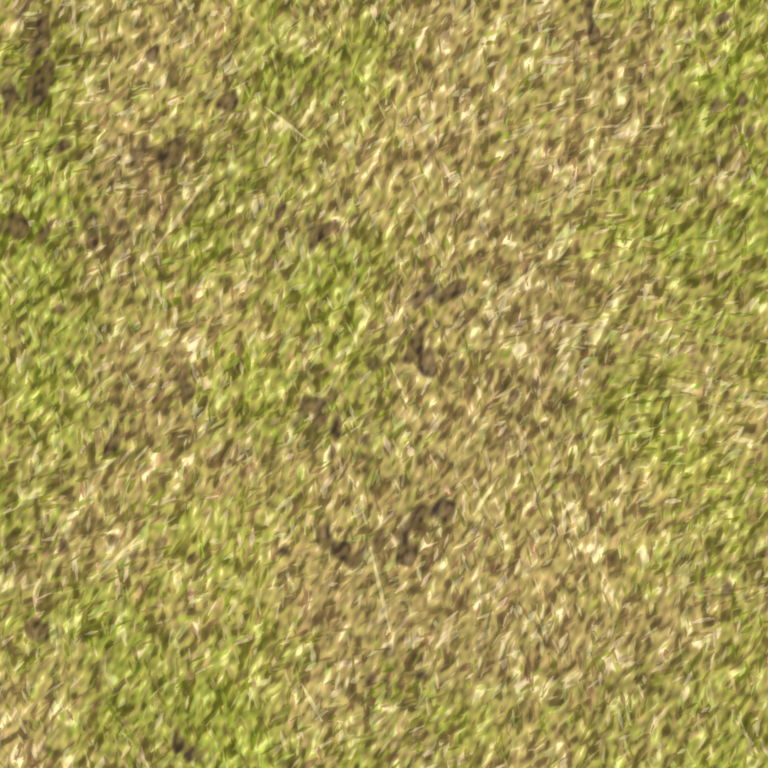
Reproduce this texture procedurally as a three.js fragment shader.

```glsl
// Sunlit patchy lawn: gradient noise lays out green, dry and bare areas,
// layers of short tapered blades are scattered over a mottled ground,
// then broken dark soil, a few long dry stalks and fine grain are added.
varying vec2 vUv;

const vec3 PALE  = vec3(0.86, 0.79, 0.60);
const vec3 STRAW = vec3(0.70, 0.62, 0.37);
const vec3 EARTH = vec3(0.55, 0.46, 0.28);
const vec3 LIME  = vec3(0.75, 0.76, 0.42);
const vec3 GRASS = vec3(0.63, 0.64, 0.27);
const vec3 MOSS  = vec3(0.48, 0.48, 0.17);
const vec3 SOIL  = vec3(0.37, 0.30, 0.20);
const vec3 SHADE = vec3(0.25, 0.20, 0.18);
const vec3 STALK = vec3(0.87, 0.81, 0.57);

const int   BLADE_LAYERS = 4;
const float BLADE_SCALE  = 34.0;   // cells across in the coarsest layer
const float LAYER_STEP   = 10.0;   // extra cells for each finer layer
const float STALK_SCALE  = 6.0;
const float STALK_CHANCE = 0.24;
const float EDGE         = 0.0016; // softness of edges in canvas units
const float LEAN         = 1.1;    // main blade direction in radians
const float LEAN_SPREAD  = 1.7;
const float GRAIN        = 0.42;
const float SOIL_LEVEL   = 0.42;   // higher leaves less bare soil

vec4 hash4(vec2 p) {
  vec4 q = fract(p.xyxy * vec4(0.1031, 0.1030, 0.0973, 0.1099));
  q += dot(q, q.wzxy + 33.33);
  return fract((q.xxyz + q.yzzw) * q.zywx);
}

float corner(vec2 cell, vec2 offset) {
  float angle = 6.2832 * hash4(cell).x;
  return dot(vec2(cos(angle), sin(angle)), offset);
}

float gradientNoise(vec2 p) {
  vec2 c = floor(p), f = p - c;
  vec2 u = f * f * f * (f * (f * 6.0 - 15.0) + 10.0);
  vec2 x = vec2(1.0, 0.0);
  return mix(mix(corner(c, f), corner(c + x, f - x), u.x),
             mix(corner(c + x.yx, f - x.yx), corner(c + x.xx, f - x.xx), u.x), u.y);
}

// Colour by tone (dark to light) and greenness (dry to fresh)
vec3 turfColor(float tone, float green) {
  vec3 dark  = mix(EARTH, MOSS, green);
  vec3 mid   = mix(STRAW, GRASS, green);
  vec3 light = mix(PALE, LIME, green);
  vec3 col = mix(dark, mid, smoothstep(0.16, 0.44, tone));
  return mix(col, light, smoothstep(0.66, 0.92, tone));
}

// Soft mask of a tapered stroke centred on the origin
float stroke(vec2 d, float angle, float halfLength, float halfWidth, float soft) {
  vec2 dir = vec2(cos(angle), sin(angle));
  float along = dot(d, dir);
  float across = abs(dot(d, vec2(-dir.y, dir.x)));
  float taper = 1.0 - 0.6 * smoothstep(0.0, halfLength, abs(along));
  float dist = max(across - halfWidth * taper, abs(along) - halfLength);
  return 1.0 - smoothstep(-soft, soft, dist);
}

vec3 addBlades(vec3 col, vec2 p, float scale, float lean, float green) {
  vec2 q = p * scale, base = floor(q);
  for (int j = -1; j <= 1; j++) {
    for (int i = -1; i <= 1; i++) {
      vec2 cell = base + vec2(float(i), float(j));
      vec4 r = hash4(cell + scale * 7.0);
      vec4 s = hash4(cell + scale * 13.0 + 5.0);
      float angle = lean + LEAN_SPREAD * (r.z - 0.5);
      float mask = stroke(q - cell - r.xy, angle, mix(0.25, 0.75, r.w),
                          mix(0.08, 0.19, s.x), EDGE * scale);
      float hue = smoothstep(0.3, 0.7, green + 0.7 * (s.y - 0.5));
      vec3 blade = turfColor(s.z, hue) + (s.w - 0.5) * vec3(0.08, -0.03, 0.07);
      col = mix(col, blade, 0.82 * mask);
    }
  }
  return col;
}

vec3 addStalks(vec3 col, vec2 p) {
  vec2 q = p * STALK_SCALE, base = floor(q);
  for (int j = -1; j <= 1; j++) {
    for (int i = -1; i <= 1; i++) {
      vec2 cell = base + vec2(float(i), float(j));
      vec4 r = hash4(cell + 71.0);
      vec4 s = hash4(cell + 139.0);
      float mask = stroke(q - cell - r.xy, 0.6 + 1.9 * r.z, mix(0.15, 0.38, s.x),
                          0.016, EDGE * STALK_SCALE);
      col = mix(col, STALK, 0.8 * mask * step(r.w, STALK_CHANCE));
    }
  }
  return col;
}

void main() {
  vec2 p = vUv + 3.0;

  // Broad areas
  float broad = gradientNoise(p * 2.6);
  float green = 0.45 + 0.6 * broad + 0.4 * gradientNoise(p * 8.0 + 20.0);
  float lean = LEAN + 1.1 * gradientNoise(p * 2.2 + 40.0);

  // Grain stretched along the main lean
  vec2 dir = vec2(cos(LEAN), sin(LEAN));
  vec2 g = vec2(dot(p, dir), dot(p, vec2(-dir.y, dir.x)));
  float coarse = gradientNoise(g * vec2(26.0, 50.0));
  float fine = gradientNoise(g * vec2(65.0, 115.0) + 9.0);

  // Ground and blades
  vec3 col = turfColor(0.45 + 0.9 * coarse + 0.4 * fine, smoothstep(0.25, 0.75, green));
  for (int k = 0; k < BLADE_LAYERS; k++) {
    col = addBlades(col, p, BLADE_SCALE + LAYER_STEP * float(k), lean, green);
  }

  // Bare soil broken up at several sizes
  float bare = gradientNoise(p * vec2(10.0, 12.0) + 60.0) + 0.5 * gradientNoise(p * 28.0)
             + 0.5 * gradientNoise(p * 2.5 + 80.0) + 0.6 * coarse;
  vec3 soil = mix(SOIL, SHADE, smoothstep(-0.1, 0.35, -fine - 0.5 * coarse));
  col = mix(col, soil, 0.8 * smoothstep(SOIL_LEVEL, SOIL_LEVEL + 0.25, bare));

  // Stalks, then light and shade in the grain
  col = addStalks(col, p);
  col *= 1.0 + GRAIN * (0.6 * coarse + fine) + 0.12 * gradientNoise(p * 5.0 + 30.0);
  gl_FragColor = vec4(clamp(col, 0.0, 1.0), 1.0);
}
```
